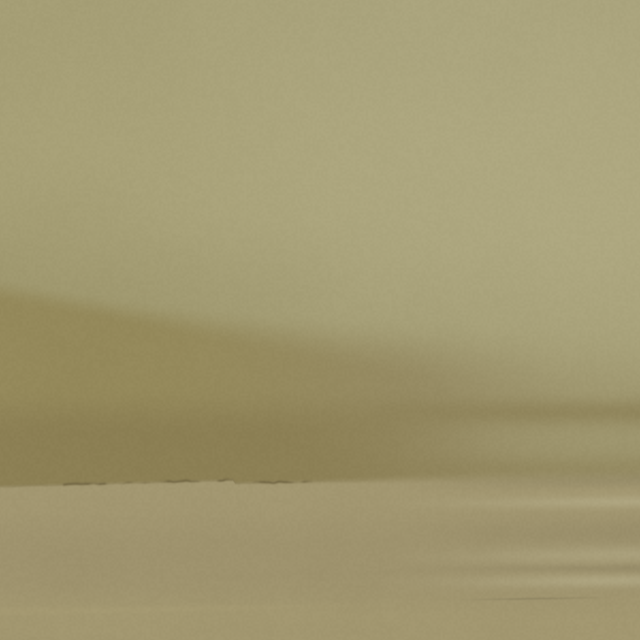
Write a three.js fragment shader that draws this background.

```glsl
varying vec2 vUv;

const vec3 WALL_LEFT = vec3(0.656, 0.628, 0.465);
const vec3 WALL_RIGHT = vec3(0.680, 0.655, 0.500);
const vec3 SHADE_WARM = vec3(0.582, 0.537, 0.355);
const vec3 SHADE_DEEP = vec3(0.535, 0.485, 0.318);
const vec3 SHADE_GRAY = vec3(0.585, 0.540, 0.385);
const vec3 LEDGE_TOP = vec3(0.635, 0.590, 0.440);
const vec3 LEDGE_MID = vec3(0.618, 0.572, 0.426);
const vec3 LEDGE_BASE = vec3(0.634, 0.590, 0.436);
const vec3 GLEAM = vec3(0.715, 0.685, 0.545);
const vec3 SEAM = vec3(0.390, 0.345, 0.220);

float hash(vec2 p) {
  vec3 q = fract(vec3(p.xyx) * 0.1031);
  q += dot(q, q.yzx + 33.33);
  return fract((q.x + q.y) * q.z);
}

float noise(vec2 p) {
  vec2 cell = floor(p);
  vec2 f = fract(p);
  f = f * f * (3.0 - 2.0 * f);
  float low = mix(hash(cell), hash(cell + vec2(1.0, 0.0)), f.x);
  float high = mix(hash(cell + vec2(0.0, 1.0)), hash(cell + 1.0), f.x);
  return mix(low, high, f.y);
}

float fbm(vec2 p) {
  float sum = 0.0;
  float weight = 0.5;
  for (int i = 0; i < 4; i++) {
    sum += weight * noise(p);
    p = p * 2.03 + 17.0;
    weight *= 0.5;
  }
  return sum;
}

// Soft horizontal band around a height
float band(float y, float center, float width) {
  float d = (y - center) / width;
  return exp(-d * d);
}

// Smooth window between two positions
float span(float x, float start, float end, float soft) {
  return smoothstep(start - soft, start + soft, x)
       * (1.0 - smoothstep(end - soft, end + soft, x));
}

vec3 wallColor(vec2 p) {
  vec3 color = mix(WALL_LEFT, WALL_RIGHT, smoothstep(0.0, 0.75, p.x));
  color *= 1.0 - 0.015 * smoothstep(0.75, 1.0, p.y);
  float reach = 1.0 - smoothstep(0.44, 0.80, p.y + 0.16 * p.x);
  return color * (1.0 - vec3(0.065, 0.070, 0.095) * reach);
}

// Slanted shadow that dissolves toward the right
vec3 addShadow(vec3 color, vec2 p) {
  float edge = 0.548 - 0.19 * p.x + 0.065 * p.x * p.x;
  float soft = mix(0.020, 0.058, smoothstep(0.1, 0.85, p.x));
  float cover = 1.0 - smoothstep(edge - soft, edge + soft, p.y);
  cover *= 1.0 - 0.72 * smoothstep(0.55, 0.98, p.x);
  vec3 shade = mix(SHADE_WARM, SHADE_GRAY, smoothstep(0.2, 0.75, p.x));
  color = mix(color, shade, cover);

  float lower = 1.0 - smoothstep(0.320, 0.398, p.y);
  lower *= 1.0 - smoothstep(0.42, 0.82, p.x);
  color = mix(color, SHADE_DEEP, 0.75 * lower);

  float right = smoothstep(0.42, 0.85, p.x);
  color = mix(color, SHADE_DEEP, 0.58 * right * band(p.y, 0.356, 0.020));
  return mix(color, SHADE_DEEP, 0.45 * right * band(p.y, 0.264, 0.024));
}

vec3 ledgeColor(vec2 p, float seamY) {
  vec3 color = mix(LEDGE_MID, LEDGE_TOP, smoothstep(0.13, 0.23, p.y));
  color = mix(LEDGE_BASE, color, smoothstep(0.03, 0.11, p.y));
  float right = smoothstep(0.55, 1.0, p.x);
  color *= 1.0 - 0.07 * right * smoothstep(-0.026, -0.006, p.y - seamY);

  // Gleams and the dark grooves between them
  color = mix(color, GLEAM, 0.58 * right * band(p.y, 0.208 + 0.008 * p.x, 0.009));
  color = mix(color, GLEAM, 0.48 * right * band(p.y, 0.120 + 0.014 * p.x, 0.014));
  color = mix(color, GLEAM, 0.62 * right * band(p.y, 0.083 + 0.010 * p.x, 0.010));
  color *= 1.0 - 0.05 * right * band(p.y, 0.112, 0.006);
  color *= 1.0 - 0.035 * right * band(p.y, 0.170, 0.022);
  float groove = band(p.y, 0.052 + 0.015 * p.x, 0.0020);
  color *= 1.0 - 0.09 * groove * span(p.x, 0.77, 0.90, 0.08);
  float ridge = band(p.y, 0.044 + 0.016 * p.x, 0.005);
  color *= 1.0 + 0.018 * ridge * (1.0 - smoothstep(0.3, 0.7, p.x));
  return color * (1.0 + 0.012 * (fbm(vec2(p.x * 2.0, p.y * 60.0)) - 0.47));
}

void main() {
  vec2 p = vUv;
  float seamY = 0.240 + 0.028 * min(p.x, 0.365);
  seamY += smoothstep(0.363, 0.369, p.x) * (0.020 * (p.x - 0.365) - 0.005);
  vec3 wall = addShadow(wallColor(p), p);
  float blur = mix(0.004, 0.014, smoothstep(0.35, 0.9, p.x));
  float above = smoothstep(seamY - blur, seamY + blur, p.y);
  vec3 color = mix(ledgeColor(p, seamY), wall, above);

  // Broken seam with small ragged marks
  float ragged = seamY + 0.002 * (noise(vec2(p.x * 110.0, 3.0)) - 0.5);
  float marks = span(p.x, 0.09, 0.172, 0.008) + 0.85 * span(p.x, 0.20, 0.48, 0.015);
  marks *= smoothstep(0.15, 0.70, noise(vec2(p.x * 75.0, 8.0)));
  marks += 0.20 * (1.0 - smoothstep(0.45, 0.65, p.x));
  color = mix(color, SEAM, 0.58 * min(marks, 1.0) * band(p.y, ragged, 0.0024));

  // Faint mottling and grain
  color += 0.012 * (fbm(p * 9.0) - 0.47);
  color += 0.016 * (noise(p * 300.0) - 0.5);
  gl_FragColor = vec4(color, 1.0);
}
```
